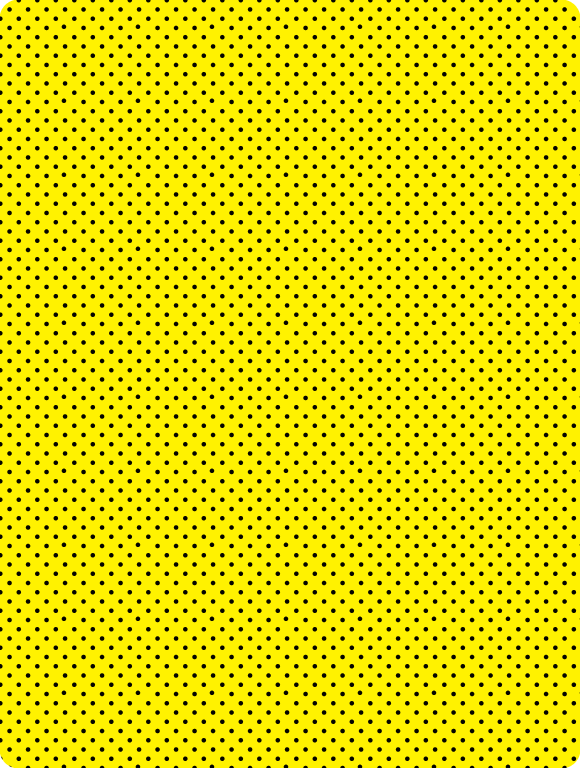
A WebGL 1 fragment shader for this pattern:

```glsl
precision highp float;
// Staggered black polka dots on a bright yellow card with rounded white corners.

uniform vec2 u_resolution;

// Distance from q to the closest dot centre of a unit square lattice.
float latticeDistance(vec2 q) {
  return length(fract(q + 0.5) - 0.5);
}

// Same lattice, with one dot in every 4 x 4 block knocked up and to the left.
float nudgedLatticeDistance(vec2 q) {
  vec2 cell = floor(q + 0.5);
  vec2 block = mod(cell, 4.0);
  float nudged = step(length(block - vec2(3.0, 1.0)), 0.5);
  return length(q - cell + nudged * vec2(0.06, 0.065));
}

float roundedBox(vec2 p, vec2 halfSize, float radius) {
  vec2 d = abs(p) - halfSize + radius;
  return length(max(d, 0.0)) + min(max(d.x, d.y), 0.0) - radius;
}

// Coverage of a shape from its signed distance, one pixel wide at the edge.
float coverage(float dist, float pixel) {
  return clamp(0.5 - dist / pixel, 0.0, 1.0);
}

void main() {
  // Canvas height is 1, y runs down from the top.
  vec2 p = vec2(gl_FragCoord.x, u_resolution.y - gl_FragCoord.y) / u_resolution.y;
  float pixel = 1.0 / u_resolution.y;

  // Two interleaved lattices, 41.51 repeats down the card.
  float repeats = 41.51;
  vec2 q = p * repeats - vec2(0.016, 0.011);
  float dotDistance = min(latticeDistance(q), nudgedLatticeDistance(q - 0.5)) - 0.122;
  float ink = coverage(dotDistance, pixel * repeats);

  vec3 color = mix(vec3(1.0, 0.95, 0.0), vec3(0.02, 0.02, 0.0), ink);

  // Card outline, bled slightly past the canvas so only the corners are cut.
  vec2 halfCard = 0.5 * vec2(u_resolution.x / u_resolution.y, 1.0);
  float card = coverage(roundedBox(p - halfCard, halfCard + 0.5 * pixel, 0.025), pixel);

  gl_FragColor = vec4(mix(vec3(1.0), color, card), 1.0);
}
```
